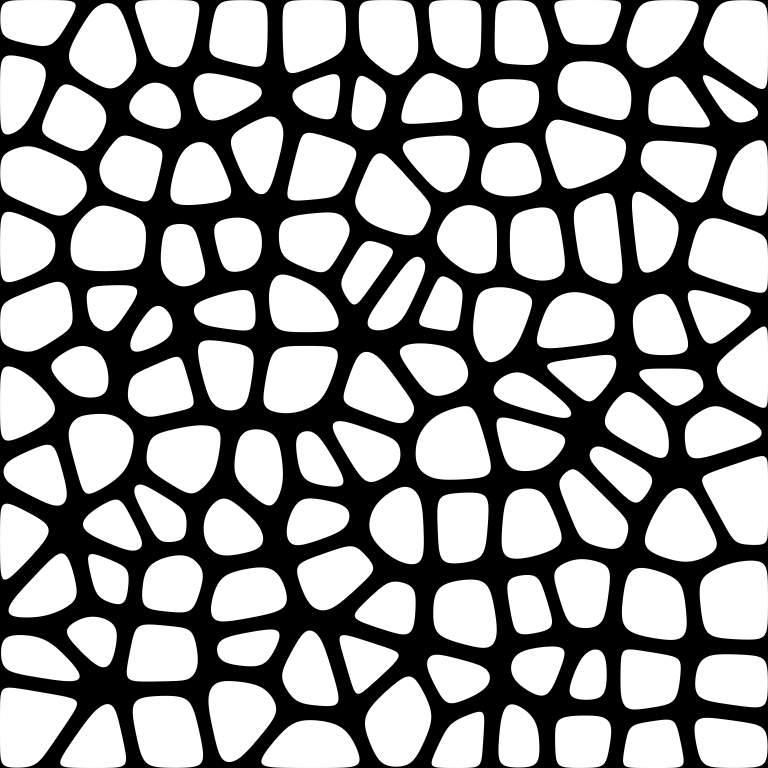
Reproduce this pattern procedurally as a Shadertoy shader.

```glsl
const float ROWS = 11.0;       // pebbles along the canvas height
const float JITTER = 0.84;     // how far sites stray inside their grid cell
const vec3 GROUT = vec3(0.0);
const vec3 STONE = vec3(1.0);

vec2 hash22(vec2 p) {
    vec3 q = fract(p.xyx * vec3(0.1031, 0.1030, 0.0973));
    q += dot(q, q.yzx + 33.33);
    return fract((q.xx + q.yz) * q.zy);
}

vec2 sitePosition(vec2 cell) {
    return cell + 0.5 + JITTER * (hash22(cell + 17.0) - 0.5);
}

bool insideGrid(vec2 cell, vec2 extent) {
    return all(greaterThanEqual(cell, vec2(0.0))) && all(lessThan(cell, extent));
}

// Grid cell whose site lies closest to p
vec2 nearestCell(vec2 p, vec2 extent) {
    vec2 base = floor(p), best = base;
    float bestDist = 1e5;
    for (int y = -2; y <= 2; y++)
    for (int x = -2; x <= 2; x++) {
        vec2 cell = base + vec2(x, y);
        if (!insideGrid(cell, extent)) continue;
        vec2 toSite = sitePosition(cell) - p;
        float dist = dot(toSite, toSite);
        if (dist < bestDist) { bestDist = dist; best = cell; }
    }
    return best;
}

// Weighted inward normal (xy) and weight (z) of one wall, for the soft minimum
vec3 wallTerm(float dist, vec2 inward, float softness) {
    float weight = exp(-dist / softness);
    return vec3(inward * weight, weight);
}

// Signed distance to a pebble: soft minimum over the walls of its cell
float pebbleDistance(vec2 p, vec2 home, vec2 extent, float gap, float softness) {
    vec2 site = sitePosition(home);
    vec3 sum = vec3(0.0);
    for (int y = -2; y <= 2; y++)
    for (int x = -2; x <= 2; x++) {
        vec2 cell = home + vec2(x, y);
        if ((x == 0 && y == 0) || !insideGrid(cell, extent)) continue;
        vec2 other = sitePosition(cell);
        vec2 inward = normalize(site - other);
        sum += wallTerm(dot(p - 0.5 * (site + other), inward), inward, softness);
    }

    // The canvas border is a wall without a gap
    sum += wallTerm(p.x + gap, vec2(1.0, 0.0), softness);
    sum += wallTerm(p.y + gap, vec2(0.0, 1.0), softness);
    sum += wallTerm(extent.x - p.x + gap, vec2(-1.0, 0.0), softness);
    sum += wallTerm(extent.y - p.y + gap, vec2(0.0, -1.0), softness);

    // Divide by the slope to get a true distance near the outline
    float slope = length(sum.xy) / sum.z;
    return (-softness * log(sum.z) - gap) / max(slope, 0.15);
}

void mainImage(out vec4 fragColor, in vec2 fragCoord) {
    float scale = ROWS / iResolution.y;
    vec2 p = fragCoord * scale;
    vec2 extent = iResolution.xy * scale;

    // Each pebble has its own spacing and roundness
    vec2 home = nearestCell(p, extent);
    vec2 traits = hash22(home + 71.0);
    float gap = mix(0.08, 0.12, traits.x);
    float softness = mix(0.055, 0.10, traits.y);

    float dist = pebbleDistance(p, home, extent, gap, softness);
    float coverage = clamp(0.5 + dist / scale, 0.0, 1.0);
    fragColor = vec4(mix(GROUT, STONE, coverage), 1.0);
}
```
